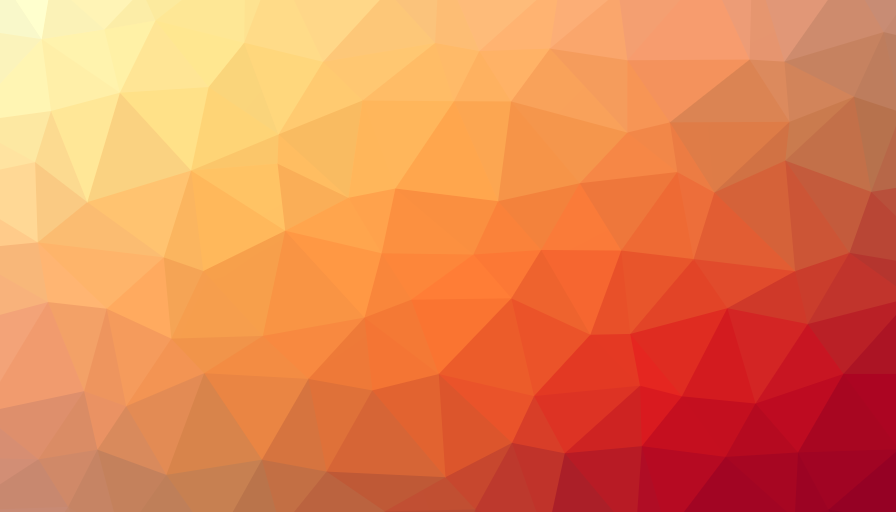
Reproduce this background procedurally as a Shadertoy shader.

```glsl
// Low-poly backdrop: flat triangles running from pale yellow to deep crimson.
// A staggered, jittered grid is split into triangles along the shorter diagonals;
// each triangle takes the colour of a smooth gradient mesh at its middle.

const vec2 DENSITY = vec2(6.5, 7.36);   // grid vertices per canvas height
const vec2 GRID_SHIFT = vec2(0.3, 0.75);
const float JITTER = 0.36;              // vertex displacement in grid cells
const float TONE = 0.025;               // random brightness per triangle
const float EDGE_WIDTH = 1.0;           // edge softness in screen samples

// Gradient mesh: five bands from top to bottom, each from left to right
const vec3 BAND_TOP[5] = vec3[5](vec3(1.0, 1.0, 0.82), vec3(1.0, 0.91, 0.58),
    vec3(1.0, 0.76, 0.48), vec3(0.98, 0.63, 0.46), vec3(0.78, 0.55, 0.46));
const vec3 BAND_UPPER[5] = vec3[5](vec3(1.0, 0.93, 0.66), vec3(1.0, 0.84, 0.47),
    vec3(1.0, 0.69, 0.33), vec3(0.93, 0.53, 0.29), vec3(0.70, 0.45, 0.31));
const vec3 BAND_MIDDLE[5] = vec3[5](vec3(1.0, 0.75, 0.50), vec3(1.0, 0.68, 0.32),
    vec3(1.0, 0.52, 0.22), vec3(0.94, 0.38, 0.18), vec3(0.72, 0.24, 0.19));
const vec3 BAND_LOWER[5] = vec3[5](vec3(0.94, 0.60, 0.46), vec3(0.94, 0.55, 0.27),
    vec3(0.95, 0.40, 0.17), vec3(0.87, 0.09, 0.11), vec3(0.68, 0.02, 0.13));
const vec3 BAND_BOTTOM[5] = vec3[5](vec3(0.78, 0.54, 0.46), vec3(0.73, 0.48, 0.31),
    vec3(0.72, 0.28, 0.19), vec3(0.66, 0.02, 0.14), vec3(0.55, 0.0, 0.14));

float hash(vec2 p) {
    vec3 q = fract(p.xyx * vec3(0.1031, 0.1030, 0.0973));
    q += dot(q, q.yzx + 33.33);
    return fract((q.x + q.y) * q.z);
}

// Piecewise linear blend of five evenly spaced colours
vec3 ramp(vec3 stops[5], float t) {
    vec3 color = stops[0];
    for (int i = 1; i < 5; i++)
        color = mix(color, stops[i], clamp(t * 4.0 - float(i - 1), 0.0, 1.0));
    return color;
}

vec3 gradientMesh(vec2 uv) {
    vec3 column[5] = vec3[5](ramp(BAND_TOP, uv.x), ramp(BAND_UPPER, uv.x),
        ramp(BAND_MIDDLE, uv.x), ramp(BAND_LOWER, uv.x), ramp(BAND_BOTTOM, uv.x));
    return ramp(column, 1.0 - uv.y);
}

// Grid vertex in canvas heights; every second row is shifted by half a cell
vec2 gridVertex(vec2 cell) {
    vec2 offset = vec2(hash(cell + 17.0), hash(cell + 71.0)) * 2.0 - 1.0;
    offset *= JITTER;
    offset.x += 0.5 * mod(cell.y, 2.0);
    return (cell + offset + GRID_SHIFT) / DENSITY;
}

// Signed distance to an edge, positive on its left
float edgeDistance(vec2 p, vec2 a, vec2 b) {
    vec2 along = normalize(b - a);
    return dot(p - a, vec2(-along.y, along.x));
}

// Adds a triangle's colour to the sum, with its coverage in alpha
void addTriangle(inout vec4 sum, vec2 p, vec2 a, vec2 b, vec2 c) {
    float inside = min(edgeDistance(p, a, b),
        min(edgeDistance(p, b, c), edgeDistance(p, c, a)));
    float coverage = clamp(0.5 + inside * iResolution.y / EDGE_WIDTH, 0.0, 1.0);
    if (coverage <= 0.0) return;
    vec2 middle = (a + b + c) / 3.0;
    vec2 uv = middle * vec2(iResolution.y / iResolution.x, 1.0);
    float tone = 1.0 + TONE * (2.0 * hash(middle * 97.0) - 1.0);
    sum += vec4(gradientMesh(uv) * tone, 1.0) * coverage;
}

void mainImage(out vec4 fragColor, in vec2 fragCoord) {
    vec2 p = fragCoord / iResolution.y;
    vec2 home = floor(p * DENSITY - GRID_SHIFT);

    // A faint base weight fills any gap left between triangles
    vec4 sum = vec4(gradientMesh(fragCoord / iResolution.xy), 1.0) * 0.001;

    // Test the quads that can reach this point
    for (int y = -1; y <= 1; y++) {
        for (int x = -2; x <= 1; x++) {
            vec2 cell = home + vec2(float(x), float(y));
            vec2 a = gridVertex(cell);
            vec2 b = gridVertex(cell + vec2(1.0, 0.0));
            vec2 c = gridVertex(cell + vec2(0.0, 1.0));
            vec2 d = gridVertex(cell + vec2(1.0, 1.0));
            if (distance(a, d) < distance(b, c)) {
                addTriangle(sum, p, a, b, d);
                addTriangle(sum, p, a, d, c);
            } else {
                addTriangle(sum, p, a, b, c);
                addTriangle(sum, p, b, d, c);
            }
        }
    }
    fragColor = vec4(clamp(sum.rgb / sum.a, 0.0, 1.0), 1.0);
}
```
